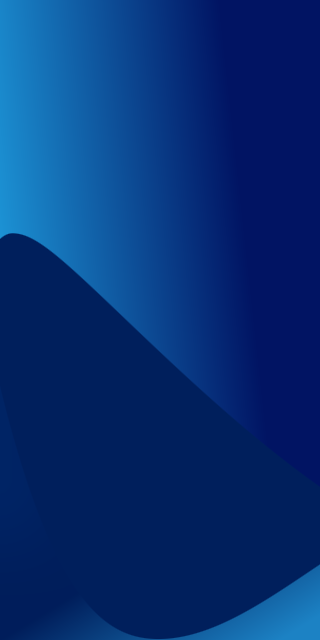
Reproduce this background procedurally as a Shadertoy shader.

```glsl
// Deep navy wave sweeping across a blue gradient, with a lighter swell beneath it.

// Upper outline of the wave: a rounded crest falling away to the right
float crestHeight(float x) {
    float d = x - 0.039;
    float fall = 1.045 * (sqrt(d * d + 0.01145) - 0.107) - 0.12 * d * d * d;
    float lip = max(-d, 0.0);
    return 1.271 - fall - 7.0 * lip * lip;
}

// Lower outline of the wave: a trough, steeper on its left side
float troughHeight(float x) {
    float d = x - 0.495;
    float skew = d < 0.0 ? 3.65 : 1.0;
    return 0.003 + d * d * (1.42 - skew * d);
}

// Antialiased coverage where the signed value is positive
float coverage(float side) {
    return clamp(0.5 + side / fwidth(side), 0.0, 1.0);
}

// Slightly tilted horizontal gradient
vec3 skyColor(vec2 p) {
    float t = (p.x - 0.11 * (2.0 - p.y)) / 0.682;
    return mix(vec3(0.098, 0.52, 0.785), vec3(0.002, 0.08, 0.39), min(t, 1.0));
}

// Dim on the left, brightening diagonally toward the lower right
vec3 swellColor(vec2 p) {
    vec3 dim = mix(vec3(0.0, 0.115, 0.355), vec3(0.0, 0.14, 0.395),
                   smoothstep(0.1, 0.5, p.y) * (1.0 - smoothstep(0.0, 0.35, p.x)));
    float t = dot(p - vec2(0.143, 0.086), vec2(0.52, -0.85)) / 0.455;
    return mix(dim, vec3(0.11, 0.51, 0.77), clamp(t, 0.0, 1.0));
}

void mainImage(out vec4 fragColor, in vec2 fragCoord) {
    // Canvas one unit wide and two units high
    vec2 p = fragCoord / iResolution.xy * vec2(1.0, 2.0);
    vec3 waveColor = vec3(0.0, 0.122, 0.362);

    // Layers from back to front
    vec3 color = mix(skyColor(p), waveColor, coverage(crestHeight(p.x) - p.y));
    color = mix(color, swellColor(p), coverage(troughHeight(p.x) - p.y));
    fragColor = vec4(color, 1.0);
}
```
